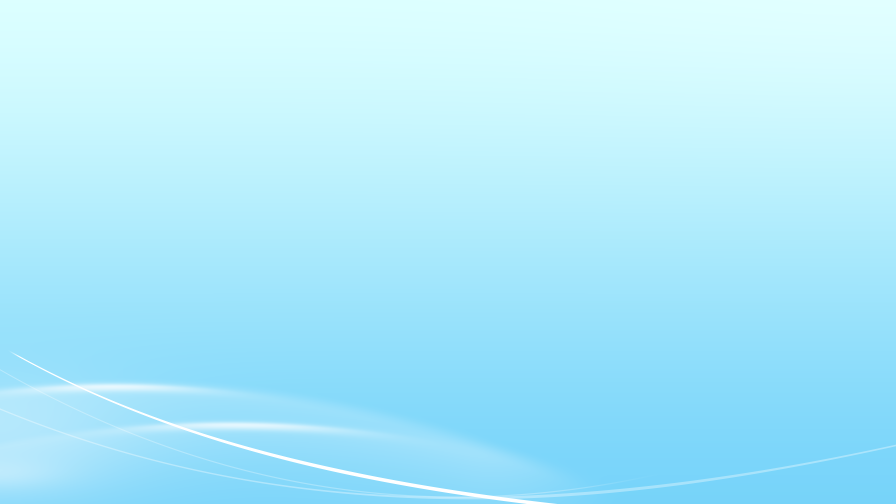
This background is drawn by a WebGL 2 fragment shader. Its source:

```glsl
#version 300 es
precision highp float;
// Pale cyan sky gradient with white veils and fine arcs sweeping along the bottom.
// Each ribbon is a height curve y(x): veils fade away below their curve,
// strokes cover a thin smooth-edged strip around it.
uniform vec2 u_resolution;
out vec4 fragColor;

const vec3 SKY_TOP = vec3(0.862, 1.0, 1.0);
const vec3 SKY_BOTTOM = vec3(0.464, 0.828, 0.978);
const vec3 WHITE = vec3(1.0);

// Height of a parabola-like arc around its turning point, with cubic skew.
float arc(float x, vec2 turn, float bend, float skew) {
    float d = x - turn.x;
    return turn.y + d * d * (bend + skew * d);
}

float gauss(float d, float spread) {
    return exp(-d * d / (spread * spread));
}

// Elliptical soft light.
float glow(vec2 p, vec2 center, vec2 spread) {
    vec2 d = (p - center) / spread;
    return exp(-dot(d, d));
}

// Coverage of a thin line at signed distance d, also when thinner than a pixel.
float stroke(float d, float halfWidth, float pixel) {
    float edge = clamp((halfWidth - abs(d)) / pixel + 0.5, 0.0, 1.0);
    return edge * min(1.0, 2.0 * halfWidth / pixel);
}

// Sheet of light with a soft upper edge and a long fade below it.
float veil(float d, float softness, float depth) {
    float upper = 1.0 - smoothstep(-softness, softness, d);
    return upper * exp(min(d, 0.0) / depth);
}

// Bright highlight on the crest of a veil.
float crest(float d, float x, float center, float span) {
    float spread = d > 0.0 ? 0.006 : 0.010;
    return gauss(d, spread) * gauss(x - center, span);
}

// Vertical gradient, steepest at mid height.
vec3 sky(float y) {
    float eased = mix(y, smoothstep(0.0, 1.0, y), 0.55);
    return mix(SKY_BOTTOM, SKY_TOP, eased);
}

void main() {
    vec2 p = gl_FragCoord.xy / u_resolution;
    float pixel = 1.0 / u_resolution.y;
    vec3 color = sky(p.y);

    // Broad lights in the upper right and lower left corners
    color = mix(color, WHITE, 0.15 * glow(p, vec2(1.0, 1.0), vec2(0.38, 0.25)));
    color = mix(color, WHITE, 0.34 * glow(p, vec2(0.0, 0.13), vec2(0.16, 0.13)));
    color = mix(color, WHITE, 0.25 * glow(p, vec2(0.0, 0.06), vec2(0.07, 0.03)));

    // Two overlapping veils that fall to the right, with glowing crests
    float high = p.y - arc(p.x, vec2(0.13, 0.240), -0.73, 0.0);
    float low = p.y - arc(p.x, vec2(0.255, 0.162), -0.67, 0.0);
    float fade = 1.0 - smoothstep(0.52, 0.70, p.x);
    float softness = 0.009 + 0.02 * p.x;
    color = mix(color, WHITE, 0.22 * fade * veil(high, softness, 0.12));
    color = mix(color, WHITE, 0.14 * fade * veil(low, softness, 0.09));
    color = mix(color, WHITE, 0.72 * crest(high + 0.007, p.x, 0.125, 0.10));
    color = mix(color, WHITE, 0.72 * crest(low + 0.005, p.x, 0.27, 0.12));

    // Faint long arcs
    float wide = p.y - arc(p.x, vec2(0.52, 0.0116), 0.55, -0.2);
    float wideWidth = mix(0.0014, 0.0030, gauss(p.x - 0.68, 0.22));
    color = mix(color, WHITE, 0.35 * stroke(wide, wideWidth, pixel));
    float fine = p.y - arc(p.x, vec2(0.51, 0.0139), 0.92, -0.1);
    float fineFade = 1.0 - smoothstep(0.60, 0.75, p.x);
    color = mix(color, WHITE, 0.28 * fineFade * stroke(fine, 0.0012, pixel));

    // Main white stroke, thickening as it falls
    float sweep = p.y - (0.395 * exp(-2.62 * p.x) - 0.081);
    float sweepWidth = mix(0.0013, 0.0036, smoothstep(0.0, 0.4, p.x));
    float start = smoothstep(0.008, 0.025, p.x);
    color = mix(color, WHITE, start * stroke(sweep, sweepWidth, pixel));

    fragColor = vec4(color, 1.0);
}
```
